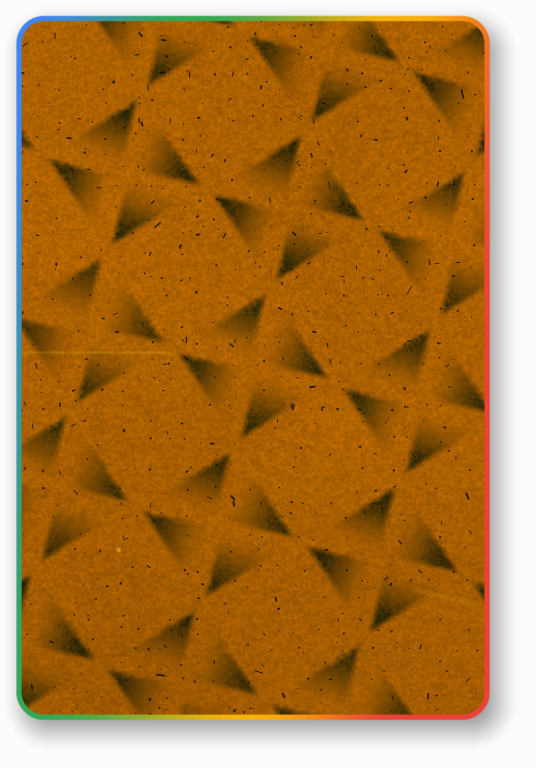
Write a Shadertoy shader that draws this pattern.

```glsl
// Framed card of worn amber paper with a tilted checker of pinwheel shadows.
#define CANVAS vec2(0.699, 1.0)
#define CARD_CENTER vec2(0.330, 0.521)
#define CARD_HALF vec2(0.3086, 0.4583)
#define CARD_RADIUS 0.036
#define FRAME_WIDTH 0.0068
#define LATTICE_ORIGIN vec2(0.2695, 0.7526)
#define STEP_DOWN vec2(0.0842, -0.1260)
#define STEP_ACROSS vec2(0.1302, 0.0801)
#define PAPER vec3(0.665, 0.372, 0.0)
#define SHADE vec3(0.13, 0.125, 0.02)
#define GRAIN 0.17
#define SPECK_CHANCE 0.36

float hash(vec2 p) {
    vec3 q = fract(p.xyx * 0.1031);
    q += dot(q, q.yzx + 33.33);
    return fract((q.x + q.y) * q.z);
}

float noise(vec2 p) {
    vec2 i = floor(p), f = fract(p);
    f = f * f * (3.0 - 2.0 * f);
    return mix(mix(hash(i), hash(i + vec2(1, 0)), f.x),
               mix(hash(i + vec2(0, 1)), hash(i + vec2(1, 1)), f.x), f.y);
}

float roundedBox(vec2 p, vec2 halfSize, float radius) {
    vec2 q = abs(p) - halfSize + radius;
    return length(max(q, 0.0)) + min(max(q.x, q.y), 0.0) - radius;
}

float segment(vec2 p, vec2 a, vec2 b) {
    vec2 d = b - a;
    return length(p - a - d * clamp(dot(p - a, d) / dot(d, d), 0.0, 1.0));
}

// Four shadows per shaded cell, each darkest at one corner and fading along a side
float pinwheel(vec2 p) {
    vec2 lattice = inverse(mat2(STEP_DOWN, STEP_ACROSS)) * (p - LATTICE_ORIGIN);
    vec2 id = floor(lattice), f = lattice - id - 0.5;
    float shaded = 1.0 - mod(id.x + id.y, 2.0);
    float reach = max(abs(f.x), abs(f.y));
    float along = abs(f.x) > abs(f.y) ? -sign(f.x) * f.y : sign(f.y) * f.x;
    float side = 0.5 - reach;
    float fade = smoothstep(-0.36, 0.40, along - 0.75 * side);
    float edges = smoothstep(-0.005, 0.07, side) * smoothstep(0.0, 0.11, reach - along);
    return shaded * fade * edges * (0.88 + 0.24 * hash(id + 40.0));
}

// Scattered dark flecks, some stretched into short fibres
float specks(vec2 p, float px) {
    float ink = 0.0;
    for (int layer = 0; layer < 3; layer++) {
        float scale = 22.0 + 13.0 * float(layer);
        vec2 g = p * scale + 17.0 * float(layer);
        vec2 id = floor(g);
        vec2 center = 0.25 + 0.5 * vec2(hash(id + 3.1), hash(id + 71.7));
        float angle = 6.2832 * hash(id + 29.3);
        float stretch = 0.13 * pow(hash(id + 11.9), 5.0);
        vec2 arm = stretch * vec2(cos(angle), sin(angle)) + 0.001;
        float d = segment(fract(g) - center, -arm, arm) / scale;
        float size = mix(0.0004, 0.0014, pow(hash(id + 53.0), 2.0));
        float present = step(hash(id + 7.7), SPECK_CHANCE);
        ink = max(ink, present * (1.0 - smoothstep(size - px * 0.5, size + px * 0.7, d)));
    }
    return ink;
}

// Pale scuffs and one bright spot
float scratches(vec2 p) {
    float crease = segment(p, vec2(0.030, 0.541), vec2(0.222, 0.541));
    float scuff = segment(p, vec2(0.545, 0.232), vec2(0.620, 0.211));
    float spot = length(p - vec2(0.155, 0.284));
    float worn = 0.4 + 0.6 * noise(p * 90.0);
    return worn * (0.36 * (1.0 - smoothstep(0.0005, 0.0026, crease))
                 + 0.20 * (1.0 - smoothstep(0.0010, 0.0050, scuff)))
         + 0.75 * (1.0 - smoothstep(0.0015, 0.0042, spot));
}

vec3 paperColor(vec2 p, float px) {
    float fine = noise(p * 390.0) - 0.5;
    float fibre = noise(p * vec2(150.0, 210.0) + 9.0) - 0.5;
    float cloud = noise(p * 7.0 + 5.0) - 0.5;
    float shade = pinwheel(p + 0.003 * (vec2(fine, fibre)));
    vec3 color = mix(PAPER, SHADE, clamp(shade * (0.92 + 0.5 * fine), 0.0, 0.92));
    color *= 1.0 + GRAIN * (fine + 0.6 * fibre) + 0.06 * cloud;
    color *= 0.95 + 0.08 * smoothstep(0.05, 0.6, p.y);
    color = mix(color, vec3(0.09, 0.05, 0.01), 0.8 * specks(p, px));
    return mix(color, vec3(0.85, 0.68, 0.10), scratches(p));
}

// Slanted blue, green, yellow, red blend
vec3 frameColor(vec2 u) {
    float t = 0.75 * u.x + 0.25 * (1.0 - u.y);
    vec3 color = mix(vec3(0.26, 0.52, 0.96), vec3(0.20, 0.66, 0.33), smoothstep(0.0, 0.28, t));
    color = mix(color, vec3(0.98, 0.70, 0.03), smoothstep(0.28, 0.62, t));
    return mix(color, vec3(0.92, 0.26, 0.21), smoothstep(0.62, 0.86, t));
}

void mainImage(out vec4 fragColor, in vec2 fragCoord) {
    vec2 p = fragCoord / iResolution.xy * CANVAS;
    float px = 1.0 / iResolution.y;
    vec2 q = p - CARD_CENTER;

    // Plain ground with a soft drop shadow that ends before the canvas edge
    float shadowDist = roundedBox(q - vec2(0.010, -0.014), CARD_HALF, CARD_RADIUS);
    vec3 color = vec3(0.99 - 0.42 * (1.0 - smoothstep(-0.034, 0.032, shadowDist)));

    // Frame, then paper inside it
    float d = roundedBox(q, CARD_HALF, CARD_RADIUS);
    color = mix(color, frameColor(q / CARD_HALF * 0.5 + 0.5), smoothstep(px, -px, d));
    color = mix(color, paperColor(p, px), smoothstep(px, -px, d + FRAME_WIDTH));
    fragColor = vec4(color, 1.0);
}
```
